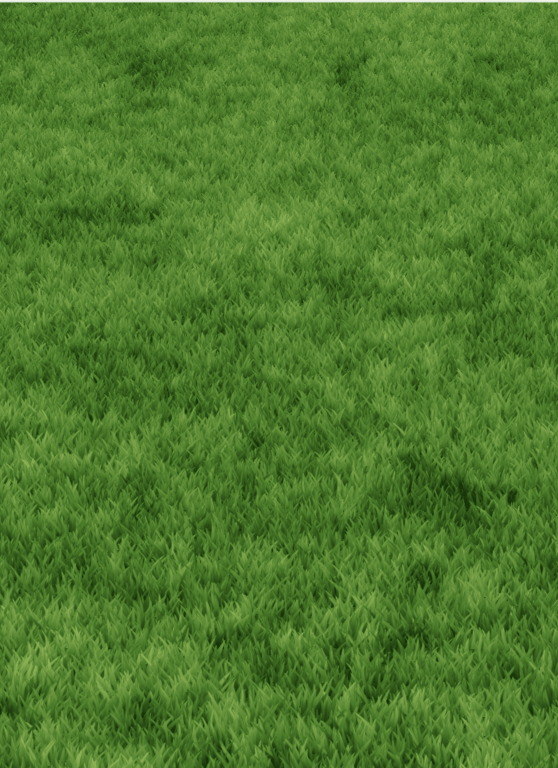
This texture is drawn by a Shadertoy shader. Its source:

```glsl
// A lawn of short grass blades receding in perspective to a pale strip at the top.

const float RECEDE = 0.68;    // how fast blades shrink with height on the canvas
const float ROW_STEP = 0.0042;
const float CELL = 0.009;

vec4 hash4(vec2 p) {
    vec4 q = fract(p.xyxy * vec4(0.1031, 0.1030, 0.0973, 0.1099));
    q += dot(q, q.wzxy + 33.33);
    return fract((q.xxyz + q.yzzw) * q.zywx);
}

float valueNoise(vec2 p) {
    vec2 i = floor(p), f = fract(p);
    f = f * f * (3.0 - 2.0 * f);
    float low = mix(hash4(i).x, hash4(i + vec2(1, 0)).x, f.x);
    float high = mix(hash4(i + vec2(0, 1)).x, hash4(i + vec2(1, 1)).x, f.x);
    return mix(low, high, f.y);
}

// Wide, flattened light and dark areas of the lawn
float patches(vec2 p) {
    vec2 q = p * vec2(5.0, 11.0) + 7.3;
    float n = 0.55 * valueNoise(q) + 0.45 * valueNoise(q * 2.3 + 4.1);
    float hollow = smoothstep(0.68, 0.92, valueNoise(p * vec2(11.0, 25.0) + 31.0));
    return 0.5 * (n - 0.5) - 0.2 * hollow;
}

// Colour ramp from shaded roots to sunlit tips
vec3 grassColor(float tone) {
    vec3 shade = vec3(0.13, 0.26, 0.06);
    vec3 body = vec3(0.29, 0.48, 0.16);
    vec3 sunlit = vec3(0.47, 0.63, 0.28);
    tone = clamp(tone, -0.12, 1.2);
    return tone < 0.5 ? mix(shade, body, tone * 2.0) : mix(body, sunlit, tone * 2.0 - 1.0);
}

void mainImage(out vec4 fragColor, in vec2 fragCoord) {
    vec2 p = fragCoord / iResolution.y;
    p.x -= 0.5 * iResolution.x / iResolution.y;
    float soft = max(0.0017, 0.8 / iResolution.y);
    float patchTone = patches(p);
    float contrast = mix(1.1, 0.8, p.y);
    float lift = 0.56 + 0.08 * p.y + patchTone;

    float tone = 0.13 + 0.5 * patchTone + 0.1 * p.y;
    float firstRow = floor(-log(1.0 - RECEDE * p.y) / (RECEDE * ROW_STEP));

    // Rows from far to near, so that near blades cover far ones
    for (int i = 0; i < 11; i++) {
        float row = firstRow - float(i);
        float scale = exp(-RECEDE * ROW_STEP * row);
        float rowY = (1.0 - scale) / RECEDE;
        float middle = floor(p.x / (CELL * scale));

        for (int j = -4; j <= 4; j++) {
            vec2 id = vec2(middle + float(j), row);
            vec4 rnd = hash4(id + 211.0);
            vec4 form = hash4(id * 1.7 + 517.0);
            float len = scale * mix(0.020, 0.037, rnd.z);
            float rootY = rowY + rnd.y * ROW_STEP * scale;
            float h = (p.y - rootY) / len;
            if (h < 0.0 || h > 1.0) continue;

            // Leaning, bent and tapered blade
            float lean = 1.3 * (rnd.w - 0.5);
            float bend = 0.8 * (form.x - 0.5);
            float rootX = (id.x + rnd.x) * CELL * scale;
            float dx = p.x - rootX - len * h * (lean + bend * h);
            float slope = lean + 2.0 * bend * h;
            float dist = abs(dx) * inversesqrt(1.0 + slope * slope);
            float halfWidth = scale * mix(0.0020, 0.0033, form.y) * (1.0 - h * h);
            float cover = smoothstep(-soft, soft, halfWidth - dist);
            cover *= smoothstep(1.0, 0.85, h);
            if (cover <= 0.0) continue;

            // Clumps share their light; tips are brighter than roots
            vec2 ground = vec2(id.x * CELL, row * ROW_STEP);
            float clump = valueNoise(ground * vec2(38.0, 62.0) + 90.0) - 0.5;
            float blade = 0.5 * (form.z - 0.5) + 0.65 * (h - 0.6) + 0.65 * clump;
            blade += 0.25 * smoothstep(0.9, 1.0, form.w);
            tone = mix(tone, lift + contrast * blade, cover);
        }
    }

    vec3 color = grassColor(tone);
    color = mix(color, vec3(0.93, 0.95, 0.91), smoothstep(0.9955, 0.9985, p.y));
    fragColor = vec4(color, 1.0);
}
```
